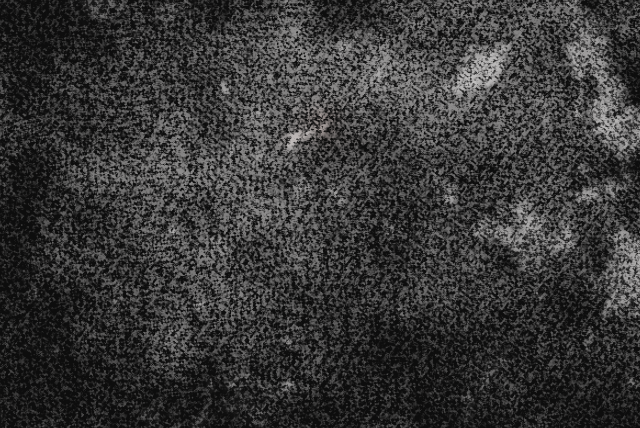
Give the GLSL for this texture, as a WebGL 2 fragment shader.

```glsl
#version 300 es
precision highp float;
// Draws a dark, grainy weathered stone surface with ragged pale patches.

uniform vec2 u_resolution;
out vec4 fragColor;

float hash(vec2 p) {
  return fract(sin(dot(p, vec2(127.1, 311.7))) * 43758.5453);
}

float noise(vec2 p) {
  vec2 i = floor(p), f = fract(p);
  f = f * f * (3.0 - 2.0 * f);
  return mix(mix(hash(i), hash(i + vec2(1, 0)), f.x),
             mix(hash(i + vec2(0, 1)), hash(i + vec2(1, 1)), f.x), f.y);
}

float fbm(vec2 p) {
  float sum = 0.0, amp = 0.516;
  for (int i = 0; i < 5; i++) {
    sum += amp * noise(p);
    p = mat2(1.6, 1.2, -1.2, 1.6) * p + 17.3;
    amp *= 0.5;
  }
  return sum;
}

// Soft elliptical spot, 1 at its centre
float spot(vec2 p, vec2 centre, vec2 radius) {
  vec2 d = (p - centre) / radius;
  return exp(-dot(d, d));
}

// Small tilted flecks, denser toward the right
float flecks(vec2 p, float aspect) {
  float sum = 0.0;
  for (float i = 0.0; i < 16.0; i++) {
    vec2 centre = vec2(aspect * pow(hash(vec2(i, 3.0)), 0.65), 0.06 + 0.9 * hash(vec2(i, 8.0)));
    float angle = 0.5 + 2.2 * hash(vec2(i, 5.0));
    float size = 0.014 + 0.022 * hash(vec2(i, 9.0));
    vec2 d = mat2(cos(angle), -sin(angle), sin(angle), cos(angle)) * (p - centre);
    sum = max(sum, spot(d, vec2(0), size * vec2(1.6, 0.8)));
  }
  return sum;
}

// Sharp speckle from two rotated noise layers
float speckle(vec2 p) {
  vec2 q = mat2(0.8, 0.6, -0.6, 0.8) * p;
  return 0.64 * noise(q * 205.0) + 0.36 * noise(p * 390.0 + 31.0);
}

void main() {
  vec2 p = gl_FragCoord.xy / u_resolution.y;
  float aspect = u_resolution.x / u_resolution.y;
  float right = aspect - p.x;

  // Broad clouds and fine mottling
  float tone = 0.55 + 0.75 * (fbm(p * 2.3 + 4.0) - 0.5) + 0.75 * (fbm(p * 10.0 + 9.0) - 0.5);

  // Darkened borders, heaviest at the bottom and in the corners
  tone -= 0.24 * (1.0 - smoothstep(0.0, 0.5, p.y));
  tone -= 0.14 * (1.0 - smoothstep(0.0, 0.4, p.x));
  tone -= 0.35 * spot(p, vec2(0.1, 1.03), vec2(0.3, 0.12));
  tone -= 0.2 * spot(p, vec2(aspect, 0.0), vec2(0.4, 0.22));
  tone += 0.1 * spot(p, vec2(0.65, 0.68), vec2(0.4, 0.35));

  // Black blots near the borders
  float border = min(min(p.x, right), min(p.y, 1.0 - p.y));
  float blot = smoothstep(0.56, 0.7, fbm(p * 8.0 + 40.0)) * (1.0 - smoothstep(0.02, 0.17, border));
  tone -= 0.4 * blot;

  // Pale patches with eroded edges
  vec2 warp = 0.09 * (vec2(fbm(p * 6.0 + 2.0), fbm(p * 6.0 + 71.0)) - 0.5);
  vec2 w = p + warp * 2.0;
  float mask = spot(w, vec2(aspect - 0.09, 0.37), vec2(0.15, 0.12));
  mask = max(mask, spot(w, vec2(aspect - 0.03, 0.66), vec2(0.09, 0.12)));
  mask = max(mask, 0.75 * spot(w, vec2(aspect - 0.38, 0.8), vec2(0.06, 0.17)));
  mask = max(mask, 0.7 * spot(w, vec2(aspect - 0.08, 0.88), vec2(0.1, 0.06)));
  mask = max(mask, 0.75 * flecks(w, aspect));
  float ragged = fbm(p * vec2(13.0, 11.0) + warp * 20.0 + 55.0);
  float patchy = smoothstep(0.54, 0.76, ragged - 0.11 + 0.27 * mask);
  tone = clamp(tone, 0.0, 1.0) + 0.45 * patchy;

  // Speckle grows denser and brighter with the tone
  float grain = smoothstep(0.24, 0.82, speckle(p) + 0.26 * (tone - 0.5));
  float value = 0.05 + mix(0.2, 0.54, tone) * grain + 0.07 * patchy;

  // Nearly neutral grey with a faint rust stain
  float rust = spot(w, vec2(0.77, 0.69), vec2(0.07, 0.06)) * fbm(p * 18.0);
  vec3 tint = mix(vec3(1.0, 0.992, 0.99), vec3(1.08, 0.96, 0.93), rust);
  fragColor = vec4(value * tint, 1.0);
}
```
